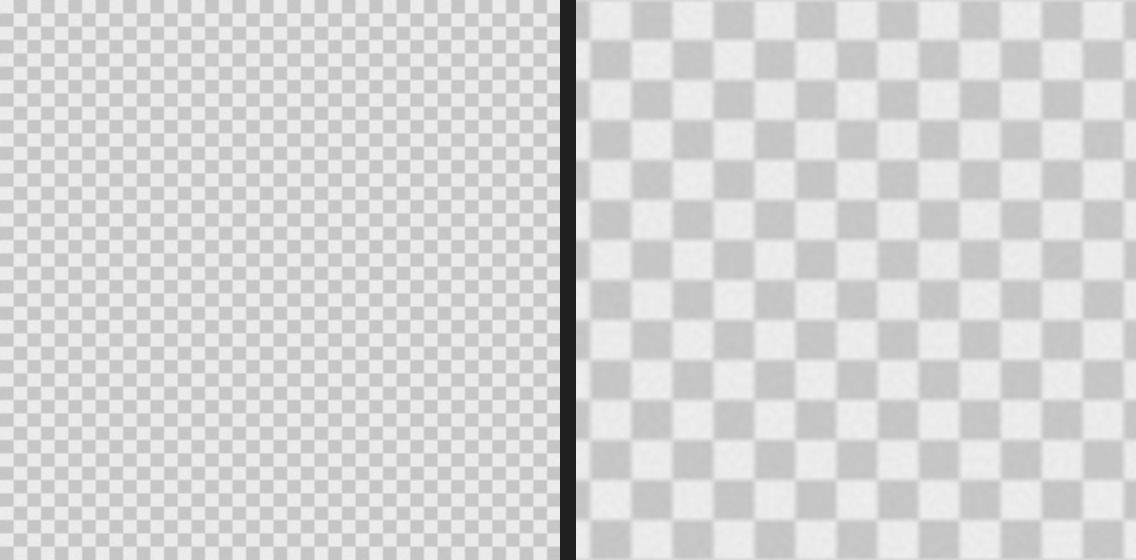
Left, the full canvas; right, a detail of the centre.
Reproduce this pattern procedurally as a WebGL 2 fragment shader.

```glsl
#version 300 es
precision highp float;
// Soft-edged checkerboard in two light greys, counted from the top left corner.
// Each axis gives a smoothed square wave; their product picks the tone, and
// gradient noise plus a small shift per cell adds a faint mottled grain.

uniform vec2 u_resolution;
out vec4 fragColor;

const vec2  CELLS       = vec2(40.95, 42.0);  // squares across and down
const vec3  LIGHT_GREY  = vec3(0.922);
const vec3  DARK_GREY   = vec3(0.775);
const float EDGE_BLUR   = 0.11;    // half width of an edge, in squares
const float GRAIN_SCALE = 210.0;   // noise lattice steps across the canvas
const float GRAIN_LIGHT = 0.018;   // grain strength on light squares
const float GRAIN_DARK  = 0.014;   // grain strength on dark squares
const float CELL_SHIFT  = 0.004;   // tone variation from square to square

float hash(vec2 p) {
    vec3 q = fract(vec3(p.xyx) * 0.1031);
    q += dot(q, q.yzx + 33.33);
    return fract((q.x + q.y) * q.z);
}

// Slope of a random unit gradient at a lattice corner
float cornerSlope(vec2 corner, vec2 offset) {
    float angle = 6.2832 * hash(corner);
    return dot(vec2(cos(angle), sin(angle)), offset);
}

float gradientNoise(vec2 p) {
    vec2 i = floor(p), f = fract(p);
    vec2 u = f * f * f * (f * (f * 6.0 - 15.0) + 10.0);
    vec2 e = vec2(1.0, 0.0);
    float low  = mix(cornerSlope(i, f), cornerSlope(i + e, f - e), u.x);
    float high = mix(cornerSlope(i + e.yx, f - e.yx), cornerSlope(i + 1.0, f - 1.0), u.x);
    return mix(low, high, u.y);
}

// Square wave of period 2 on both axes: +1 on even squares, -1 on odd ones
vec2 softSquareWave(vec2 p, vec2 blur) {
    vec2 edgeDistance = 0.5 - abs(mod(p + 0.5, 2.0) - 1.0);
    return 2.0 * smoothstep(-blur, blur, edgeDistance) - 1.0;
}

void main() {
    vec2 uv = gl_FragCoord.xy / u_resolution;
    vec2 fromTop = vec2(uv.x, 1.0 - uv.y);
    vec2 blur = max(vec2(EDGE_BLUR), 0.75 * CELLS / u_resolution);

    // Checker mask, kept flat along the canvas border
    vec2 p = clamp(fromTop * CELLS, blur, CELLS - blur);
    vec2 wave = softSquareWave(p, blur);
    float lightness = 0.5 + 0.5 * wave.x * wave.y;

    // Grain and slight unevenness of the squares
    float grain = gradientNoise(fromTop * GRAIN_SCALE) * mix(GRAIN_DARK, GRAIN_LIGHT, lightness);
    float shift = CELL_SHIFT * (hash(floor(p) + 7.0) - 0.5);

    vec3 color = mix(DARK_GREY, LIGHT_GREY, lightness) + grain + shift;
    fragColor = vec4(color, 1.0);
}
```
